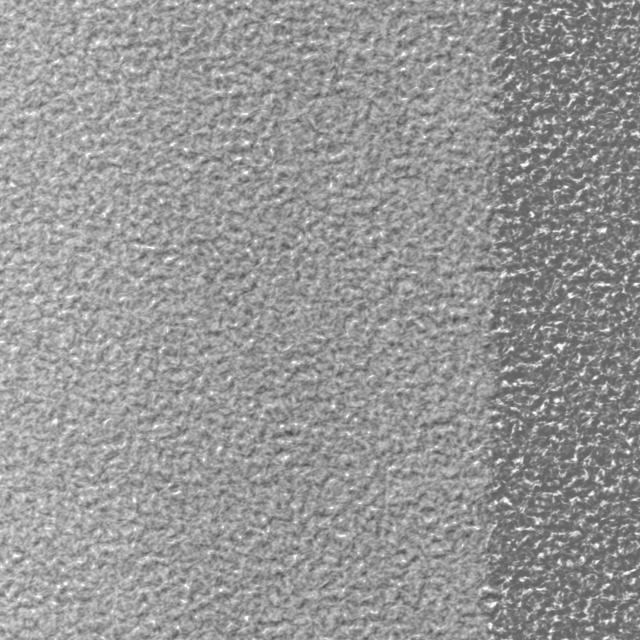
This texture is drawn by a Shadertoy shader. Its source:

```glsl
// Grey pebbled surface with soft grainy relief and a darker, glittering strip on the right.

const vec2 PEBBLE_FREQUENCY = vec2(62.0, 82.0);
const vec2 GRAIN_FREQUENCY = vec2(112.0, 134.0);
const vec2 LIGHT_STEP = vec2(-0.16, 0.42);

// Integer hash: one random value in 0..1 per lattice cell
float hash(vec2 cell, uint seed) {
    uvec2 q = uvec2(ivec2(cell)) + uvec2(seed * 1013u, seed * 1619u);
    q = q * 1664525u + 1013904223u;
    q.x += q.y * 1664525u;
    q.y += q.x * 1664525u;
    q ^= q >> 16u;
    q.x += q.y * 1664525u;
    q.y += q.x * 1664525u;
    q ^= q >> 16u;
    return float(q.x & 65535u) / 65535.0;
}

// Contribution of one lattice corner to the gradient noise
float corner(vec2 cell, vec2 offset, uint seed) {
    float angle = 6.28318 * hash(cell, seed);
    return dot(vec2(cos(angle), sin(angle)), offset);
}

float gradientNoise(vec2 p, uint seed) {
    vec2 cell = floor(p);
    vec2 f = p - cell;
    vec2 w = f * f * f * (f * (f * 6.0 - 15.0) + 10.0);
    vec2 e = vec2(1.0, 0.0);
    float low = mix(corner(cell, f, seed), corner(cell + e.xy, f - e.xy, seed), w.x);
    float high = mix(corner(cell + e.yx, f - e.yx, seed), corner(cell + e.xx, f - e.xx, seed), w.x);
    return mix(low, high, w.y);
}

// Rotates a point so that noise layers do not share lattice lines
vec2 turn(vec2 p, float angle) {
    float c = cos(angle), s = sin(angle);
    return vec2(c * p.x - s * p.y, s * p.x + c * p.y);
}

// Brightness of pebble slopes facing a light from above
float slopeLight(vec2 p, vec2 lightStep) {
    return gradientNoise(p - lightStep, 1u) - gradientNoise(p + lightStep, 1u);
}

// Soft speckle in two sizes
float speckle(vec2 p) {
    return 0.62 * gradientNoise(turn(p, 0.25), 2u) + 0.48 * gradientNoise(turn(p, -0.5) * 1.65, 3u);
}

// Broad tone from the bright left side to the dark strip
float baseTone(vec2 uv, float strip) {
    float lit = mix(0.672, 0.592, smoothstep(0.0, 0.42, uv.x));
    float patches = 0.022 * gradientNoise(uv * vec2(7.0, 9.0), 4u);
    float clumps = 0.050 * gradientNoise(turn(uv, -0.2) * vec2(24.0, 34.0), 5u);
    return mix(lit, 0.465, strip) + patches + clumps;
}

// Keeps shadows from sinking far below a soft floor
float softFloor(float tone, float level, float width) {
    float d = tone - level;
    return level + 0.5 * (d + sqrt(d * d + width * width));
}

void mainImage(out vec4 fragColor, in vec2 fragCoord) {
    vec2 uv = fragCoord / iResolution.xy;

    // Gentle distortion and a slight tilt upward to the right
    vec2 warp = vec2(gradientNoise(uv * 38.0, 6u), gradientNoise(uv * 38.0, 7u));
    vec2 p = uv + 0.005 * warp;
    p.y -= 0.12 * p.x;

    // Ragged, slightly leaning border of the strip
    float fray = 0.022 * gradientNoise(uv * 34.0, 8u) + 0.018 * gradientNoise(uv * 80.0, 9u);
    float border = 0.763 + 0.016 * uv.y + fray;
    float strip = smoothstep(-0.018, 0.018, uv.x - border);

    // Pebble slopes mixed with speckle
    float relief = 0.50 * slopeLight(p * PEBBLE_FREQUENCY, LIGHT_STEP);
    relief += speckle(p * GRAIN_FREQUENCY);
    float tone = baseTone(uv, strip) + mix(0.33, 0.36, strip) * relief;

    // Dense rounded flakes in the strip, rare glints elsewhere
    float flakes = smoothstep(0.08, 0.48, relief);
    float glints = smoothstep(0.44, 0.75, relief);
    tone += 0.17 * strip * flakes + 0.16 * glints;

    // Shadows in the strip flatten out
    tone = mix(tone, softFloor(tone, 0.385, 0.06), strip);
    fragColor = vec4(vec3(clamp(tone, 0.3, 0.97)), 1.0);
}
```
